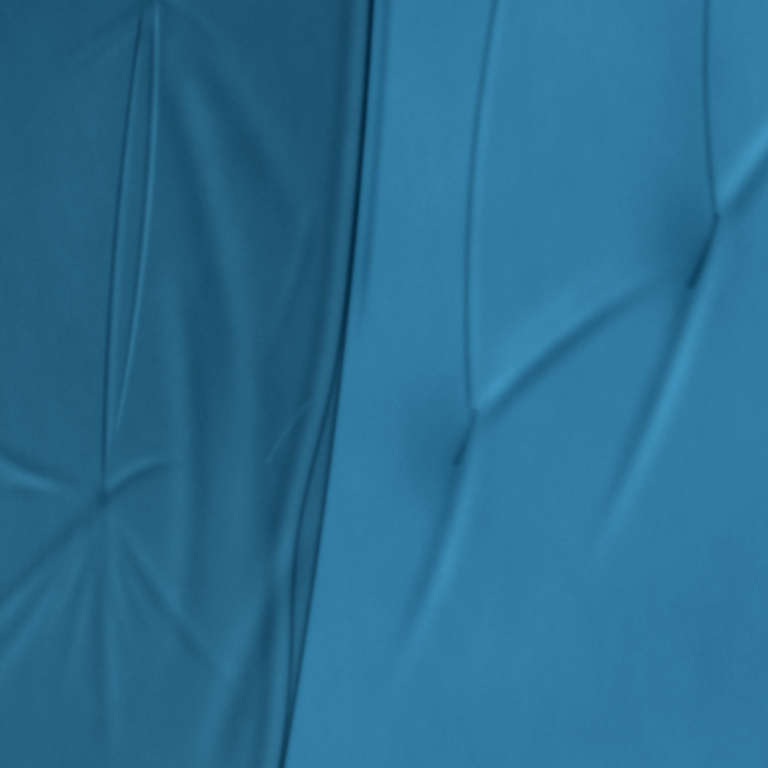
Give the GLSL for this texture, as a three.js fragment shader.

```glsl
#define DEEP vec3(0.080, 0.300, 0.425)
#define BRIGHT vec3(0.200, 0.492, 0.645)
#define DULL_TINT vec3(0.012, -0.006, -0.020)
#define LEFT_LEVEL 0.37
#define RIGHT_LEVEL 0.97
#define GRAIN 0.07
#define MOTTLE 0.20
#define RAYS 8

varying vec2 vUv;

float hash(vec2 p) {
  p = fract(p * vec2(0.1031, 0.1137));
  p += dot(p, p.yx + 33.3);
  return fract((p.x + p.y) * p.x * 7.31);
}

float noise(vec2 p) {
  vec2 i = floor(p), f = fract(p);
  f = f * f * (3.0 - 2.0 * f);
  return mix(mix(hash(i), hash(i + vec2(1, 0)), f.x),
             mix(hash(i + vec2(0, 1)), hash(i + vec2(1, 1)), f.x), f.y);
}

float fbm(vec2 p) {
  float sum = 0.0, amp = 0.5;
  for (int i = 0; i < 4; i++) {
    sum += amp * (noise(p) - 0.5);
    p = p * 2.1 + 7.3;
    amp *= 0.5;
  }
  return sum;
}

// Position along, and signed distance from, a bowed line from a to b
vec2 bowed(vec2 p, vec2 a, vec2 b, float bow) {
  vec2 e = b - a;
  float len = length(e), t = dot(p - a, e) / (len * len);
  float d = dot(p - a, vec2(-e.y, e.x)) / len;
  return vec2(t, d - bow * 4.0 * t * (1.0 - t));
}

float bell(float d, float w) { return exp(-d * d / (w * w)); }

float blob(vec2 p, vec2 c, vec2 r) { vec2 q = (p - c) / r; return exp(-dot(q, q)); }

// Lit on one flank, shaded on the other, tapering towards b
float fold(vec2 p, vec2 a, vec2 b, float bow, float w) {
  vec2 c = bowed(p, a, b, bow);
  float taper = smoothstep(0.0, 0.18, c.x) * (1.0 - smoothstep(0.45, 1.0, c.x));
  return 2.3 * c.y / w * bell(c.y, w) * taper;
}

// Thin line of even strength
float crease(vec2 p, vec2 a, vec2 b, float bow, float w) {
  vec2 c = bowed(p, a, b, bow);
  return bell(c.y, w) * smoothstep(0.0, 0.06, c.x) * (1.0 - smoothstep(0.9, 1.0, c.x));
}

float leftPanel(vec2 p) {
  vec2 tuft = vec2(0.134, 0.350), top = vec2(0.204, 1.01);
  float h = LEFT_LEVEL + 0.16 * (1.0 - smoothstep(0.1, 0.6, p.y));
  h -= 0.22 * blob(p, vec2(0.39, 0.86), vec2(0.13, 0.24));
  h -= 0.16 * blob(p, vec2(0.08, 1.0), vec2(0.16, 0.12));
  h -= 0.15 * blob(p, vec2(0.36, 0.42), vec2(0.05, 0.18));
  // Long draped folds
  h += 0.22 * fold(p, vec2(0.205, 0.97), vec2(0.33, 0.30), 0.022, 0.024);
  h -= 0.20 * fold(p, vec2(0.225, 0.68), vec2(0.205, 0.02), 0.032, 0.020);
  h += 0.15 * fold(p, vec2(0.25, 0.96), vec2(0.42, 0.64), 0.012, 0.026);
  h -= 0.24 * fold(p, vec2(0.405, 0.33), vec2(0.25, -0.12), -0.020, 0.022);
  h -= 0.16 * fold(p, vec2(0.32, 0.58), vec2(0.29, 0.08), 0.025, 0.026);
  h -= 0.12 * fold(p, vec2(0.41, 0.75), vec2(0.33, 0.50), 0.010, 0.012);
  h += 0.18 * crease(p, vec2(0.405, 0.48), vec2(0.345, 0.39), -0.004, 0.004);
  // Pinched strip running down to the tuft
  h -= 0.42 * crease(p, vec2(0.187, 1.0), vec2(0.134, 0.35), -0.012, 0.0035);
  h += 0.22 * crease(p, vec2(0.184, 0.96), vec2(0.142, 0.38), -0.007, 0.005);
  h -= 0.25 * crease(p, vec2(0.198, 0.98), vec2(0.140, 0.38), 0.013, 0.004);
  h += 0.42 * crease(p, top, vec2(0.143, 0.40), 0.018, 0.004);
  // Pleats fanning out below the tuft and at the top
  for (int i = 0; i < RAYS; i++) {
    float k = float(i), r = hash(vec2(k * 5.7 + 2.0, 9.1));
    float ang = -2.45 + 0.21 * k + 0.08 * r;
    vec2 dir = vec2(cos(ang), sin(ang));
    h += (0.10 + 0.10 * r) * fold(p, tuft, tuft + dir * (0.22 + 0.25 * r), 0.03 * (0.45 - k / 8.0), 0.009 + 0.007 * r);
    dir = vec2(cos(ang * 1.4 + 0.6), -abs(sin(ang)) * 0.9);
    h += 0.08 * fold(p, top, top + dir * (0.08 + 0.12 * r), 0.01, 0.010);
  }
  h += 0.24 * fold(p, tuft, vec2(-0.08, 0.47), 0.018, 0.013);
  h -= 0.16 * fold(p, tuft, vec2(-0.05, 0.36), -0.012, 0.012);
  h += 0.24 * fold(p, tuft, vec2(0.25, 0.40), 0.016, 0.010);
  return h - 0.40 * blob(p, tuft, vec2(0.010, 0.014));
}

float rightPanel(vec2 p) {
  vec2 low = vec2(0.608, 0.440), high = vec2(0.930, 0.705);
  float h = RIGHT_LEVEL - 0.14 * blob(p, vec2(0.95, 0.15), vec2(0.18, 0.20));
  // Soft hollows around the two tufts
  h -= 0.36 * blob(p, low + vec2(-0.030, -0.020), vec2(0.055, 0.085));
  h -= 0.40 * blob(p, high + vec2(-0.035, -0.030), vec2(0.055, 0.085));
  h -= 0.18 * blob(p, vec2(0.90, 0.85), vec2(0.05, 0.14));
  // Stitched seams coming down to each tuft
  h -= 0.40 * crease(p, vec2(0.655, 1.05), vec2(0.613, 0.44), -0.022, 0.005);
  h += 0.12 * crease(p, vec2(0.667, 1.05), vec2(0.625, 0.46), -0.022, 0.007);
  h -= 0.42 * crease(p, vec2(0.924, 1.05), vec2(0.934, 0.70), -0.010, 0.005);
  // Pulled folds rising to the right and trailing below
  h += 0.42 * fold(p, low, vec2(0.90, 0.665), 0.018, 0.016);
  h += 0.20 * fold(p, low + vec2(0.03, 0.06), vec2(0.86, 0.67), 0.012, 0.022);
  h += 0.42 * fold(p, high, vec2(1.12, 0.93), 0.012, 0.018);
  h += 0.30 * fold(p, low + vec2(0.01, 0.02), vec2(0.49, 0.08), 0.018, 0.016);
  h += 0.38 * fold(p, high + vec2(0.01, 0.02), vec2(0.74, 0.22), 0.015, 0.016);
  h -= 0.40 * crease(p, high + vec2(0.005, 0.02), vec2(0.895, 0.62), 0.004, 0.006);
  return h - 0.35 * crease(p, low + vec2(0.012, 0.03), vec2(0.590, 0.39), 0.003, 0.006);
}

void main() {
  vec2 p = vUv;
  float seam = p.x - (0.37 + 0.117 * p.y + 0.06 * p.y * (1.0 - p.y));
  float side = smoothstep(-0.003, 0.003, seam);
  float h = mix(leftPanel(p), rightPanel(p), side);

  // Main seam: piping ridge, double dark gap, and a tucked flap above
  float gap = 0.026 * bell(p.y - 0.30, 0.17);
  h += 0.24 * bell(seam + gap + 0.017, 0.009) - 0.22 * bell(seam + gap + 0.036, 0.010);
  h -= 0.45 * bell(seam + gap + 0.004, 0.004) + 0.50 * bell(seam + 0.002, 0.005);
  float flap = smoothstep(0.52, 0.68, p.y);
  h -= flap * side * (0.42 * bell(seam - 0.017, 0.007) + 0.20 * bell(seam, 0.015));

  // Cloth mottling and fine nap
  h += MOTTLE * fbm(p * vec2(9.0, 6.0)) + 0.10 * fbm(p * vec2(60.0, 25.0));
  h += GRAIN * (noise(p * 260.0) - 0.5);
  gl_FragColor = vec4(mix(DEEP, BRIGHT, h) + DULL_TINT * (1.0 - side), 1.0);
}
```
